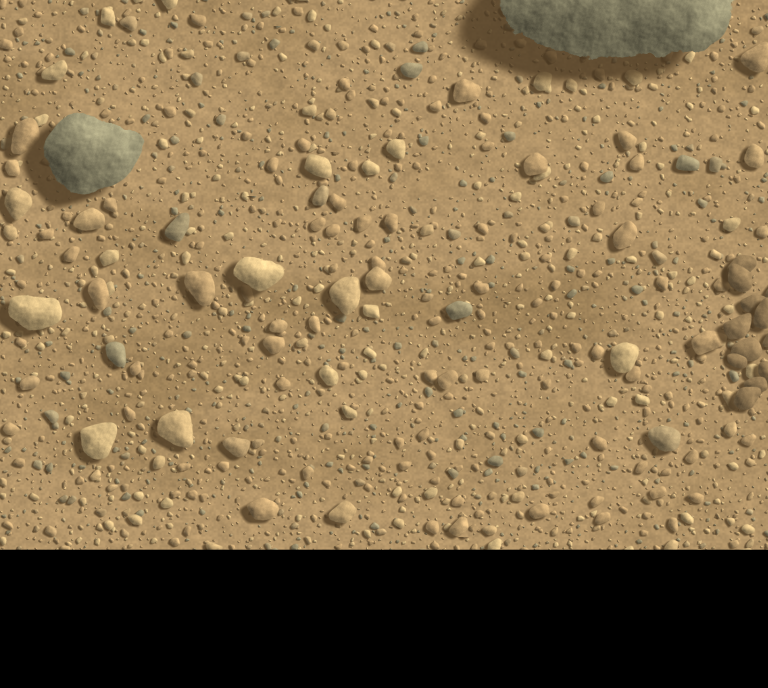
Give the GLSL for this texture, as a WebGL 1 fragment shader.

```glsl
precision highp float;
// Dry sandy ground strewn with sunlit angular stones, above a plain black band.
uniform vec2 u_resolution;

const vec3 SAND_DARK = vec3(0.62, 0.51, 0.345);
const vec3 SAND_LIGHT = vec3(0.71, 0.59, 0.415);
const vec3 STONE_TAN = vec3(0.68, 0.565, 0.395);
const vec3 STONE_PALE = vec3(0.75, 0.65, 0.46);
const vec3 STONE_GREY = vec3(0.53, 0.51, 0.40);
const vec3 SHADOW = vec3(0.29, 0.22, 0.13);
const vec2 SUN = vec2(0.78, 0.62);
const float BAND_TOP = 0.201;

float hash(vec2 p) {
  vec3 q = fract(p.xyx * 0.1031);
  q += dot(q, q.yzx + 33.33);
  return fract((q.x + q.y) * q.z);
}

float noise(vec2 p) {
  vec2 i = floor(p), f = fract(p);
  f = f * f * (3.0 - 2.0 * f);
  return mix(mix(hash(i), hash(i + vec2(1, 0)), f.x),
             mix(hash(i + vec2(0, 1)), hash(i + vec2(1, 1)), f.x), f.y);
}

float fbm(vec2 p) {
  float sum = 0.0, amp = 0.5;
  for (int i = 0; i < 4; i++) {
    sum += amp * noise(p);
    p = p * 2.03 + 17.7;
    amp *= 0.5;
  }
  return sum;
}

// Rounded random polygon: distance in x, blended facet direction in yz.
vec3 facets(vec2 q, vec2 seed) {
  float tilt = (hash(seed + 5.3) - 0.5) * 2.4;
  vec2 axis = vec2(cos(tilt), sin(tilt)), dir = vec2(0.0);
  float total = 0.0;
  for (int i = 0; i < 7; i++) {
    float k = float(i);
    float a = (k + 0.7 * hash(seed + k * 3.17)) * 0.8976;
    vec2 n = vec2(cos(a), sin(a));
    float reach = mix(0.65, 1.0, hash(seed + 40.0 + k * 2.31));
    reach *= mix(0.6, 1.0, abs(dot(n, axis)));
    float w = exp(11.0 * (dot(q, n) - reach));
    dir += n * w;
    total += w;
  }
  return vec3(log(total) / 11.0, dir / total);
}

// Lays one stone and its shadow over the ground colour.
vec3 addStone(vec3 ground, vec2 p, vec2 centre, float radius, vec2 seed, vec3 tint) {
  vec2 q = (p - centre) / radius;
  if (dot(q, q) > 3.8) return ground;
  float soft = 0.8 / (u_resolution.y * radius);
  float shadowDist = facets(q + vec2(0.34, 0.20), seed).x;
  float shade = 1.0 - smoothstep(-soft - 0.06, soft + 0.06, shadowDist);
  ground = mix(ground, SHADOW, 0.78 * shade);
  float rough = fbm(p * 55.0 + seed) - 0.47;
  vec3 f = facets(q + 0.12 * rough, seed);
  float slope = smoothstep(-0.65, -0.1, f.x);
  float light = 1.03 + slope * (0.36 * dot(f.yz, SUN) - 0.04);
  float pits = fbm(p * 110.0 + seed) - fbm((p + SUN * 0.004) * 110.0 + seed);
  light += 0.28 * rough + 0.35 * pits;
  return mix(ground, tint * light, 1.0 - smoothstep(-soft, soft, f.x));
}

vec3 stoneTint(vec2 seed) {
  float kind = hash(seed + 71.0);
  vec3 tint = mix(STONE_TAN, STONE_PALE, smoothstep(0.45, 1.0, kind));
  return mix(tint, STONE_GREY, 0.75 * (1.0 - smoothstep(0.08, 0.28, kind)));
}

// Scatters stones of one size range, one at most per grid cell.
vec3 scatter(vec3 col, vec2 p, float cell, float minR, float maxR, float chance, float salt) {
  vec2 id = floor(p / cell);
  for (int j = 0; j < 3; j++) {
    for (int i = 0; i < 3; i++) {
      vec2 c = id + vec2(float(i) - 1.0, 1.0 - float(j));
      vec2 seed = c + salt;
      if (hash(seed) > chance) continue;
      vec2 spot = 0.2 + 0.6 * vec2(hash(seed + 11.0), hash(seed + 23.0));
      float size = hash(seed + 31.0);
      float radius = mix(minR, maxR, size * size);
      col = addStone(col, p, (c + spot) * cell, radius, seed, stoneTint(seed));
    }
  }
  return col;
}

vec3 sand(vec2 p) {
  float drift = fbm(p * vec2(5.0, 9.0));
  vec2 s = p * vec2(38.0, 62.0);
  float relief = fbm(s) - fbm(s + SUN * 0.5);
  float grain = noise(p * 330.0) - 0.5 + 0.6 * (noise(p * 170.0) - 0.5);
  vec3 col = mix(SAND_DARK, SAND_LIGHT, smoothstep(0.15, 0.65, drift));
  return col * (1.0 + 0.16 * relief + 0.09 * grain);
}

void main() {
  vec2 p = gl_FragCoord.xy / u_resolution.y;
  float crowd = mix(1.2, 0.75, p.y);
  vec3 col = sand(p);
  // Grit first, then larger stones on top.
  col = scatter(col, p, 0.011, 0.0018, 0.0042, 0.52 * crowd, 310.0);
  col = scatter(col, p, 0.022, 0.0045, 0.009, 0.60 * crowd, 170.0);
  col = scatter(col, p, 0.043, 0.009, 0.017, 0.50 * crowd, 90.0);
  col = scatter(col, p, 0.105, 0.019, 0.036, 0.46, 50.0);
  // Dark rubble heap at the right edge.
  for (int i = 0; i < 12; i++) {
    vec2 seed = vec2(float(i) * 3.0, 217.0);
    vec2 spot = vec2(1.06 + 0.07 * hash(seed), 0.61 - 0.017 * float(i));
    col = addStone(col, p, spot, 0.018 + 0.016 * hash(seed + 9.0), seed, STONE_TAN * 0.78);
  }
  // Single boulders.
  col = addStone(col, p, vec2(0.375, 0.605), 0.048, vec2(14.0, 3.0), STONE_PALE);
  col = addStone(col, p, vec2(0.048, 0.548), 0.047, vec2(27.0, 8.0), STONE_PALE);
  col = addStone(col, p, vec2(0.130, 0.775), 0.088, vec2(33.0, 19.0), STONE_GREY);
  col = addStone(col, p, vec2(0.905, 1.015), 0.180, vec2(61.0, 12.0), STONE_GREY);
  float edge = 0.7 / u_resolution.y;
  gl_FragColor = vec4(col * smoothstep(BAND_TOP - edge, BAND_TOP + edge, p.y), 1.0);
}
```
